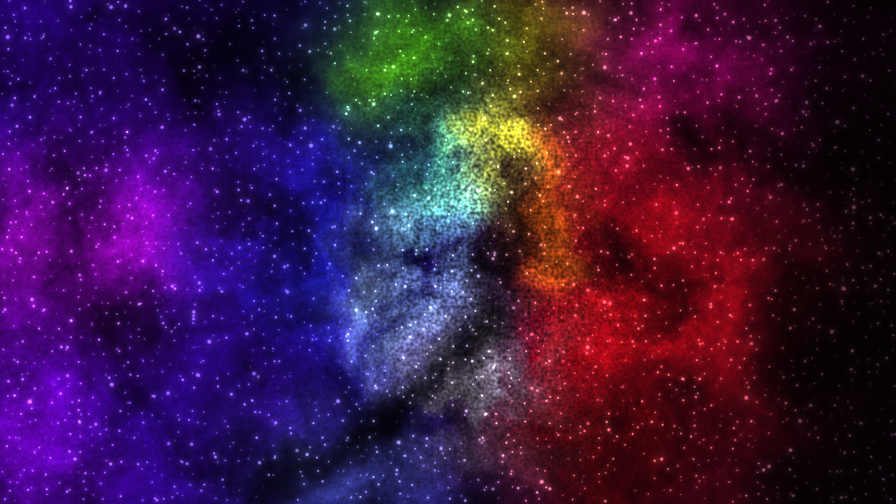
Write a WebGL 2 fragment shader that draws this background.

```glsl
#version 300 es
precision highp float;
// Rainbow nebula running from violet through blue, green and orange to red and black.
// Soft elliptical clouds are bent and torn by gradient noise, cut by dark lanes,
// then covered with fine dust and several grids of hashed stars.

uniform vec2 u_resolution;
out vec4 fragColor;

const float WARP = 0.11;        // bending of the cloud outlines
const float CONTRAST = 1.5;     // light and dark within the gas
const float DUST_SCALE = 150.0; // dust grains per canvas height
const float DUST_GAIN = 0.75;
const int STAR_LAYERS = 4;
const float STAR_CELLS = 11.0;  // cells per height in the coarsest layer
const float STAR_RADIUS = 0.0058;

const vec3 INDIGO = vec3(0.115, 0.01, 0.36);
const vec3 NAVY = vec3(0.025, 0.02, 0.20);
const vec3 MAROON = vec3(0.13, 0.01, 0.07);
const vec3 VOID = vec3(0.018, 0.004, 0.014);
const vec3 MAGENTA = vec3(0.47, 0.02, 0.56);
const vec3 VIOLET = vec3(0.32, 0.01, 0.57);
const vec3 BLUE = vec3(0.07, 0.06, 0.60);
const vec3 SLATE = vec3(0.15, 0.16, 0.42);
const vec3 ICE = vec3(0.44, 0.54, 0.83);
const vec3 TEAL = vec3(0.20, 0.54, 0.50);
const vec3 GREEN = vec3(0.18, 0.40, 0.06);
const vec3 OLIVE = vec3(0.38, 0.30, 0.06);
const vec3 YELLOW = vec3(0.72, 0.72, 0.20);
const vec3 ORANGE = vec3(0.90, 0.36, 0.10);
const vec3 RED = vec3(0.60, 0.03, 0.07);
const vec3 PLUM = vec3(0.33, 0.01, 0.23);
const vec3 ASH = vec3(0.40, 0.36, 0.43);

vec2 hash2(vec2 p) {
  vec3 q = fract(p.xyx * vec3(0.1031, 0.1030, 0.0973));
  q += dot(q, q.yzx + 33.33);
  return fract((q.xx + q.yz) * q.zy);
}

float corner(vec2 cell, vec2 offset) {
  float angle = 6.2832 * hash2(cell).x;
  return dot(vec2(cos(angle), sin(angle)), offset);
}

float gradientNoise(vec2 p) {
  vec2 i = floor(p), f = fract(p);
  vec2 u = f * f * f * (f * (f * 6.0 - 15.0) + 10.0);
  vec2 e = vec2(1, 0);
  return mix(mix(corner(i, f), corner(i + e, f - e), u.x),
             mix(corner(i + e.yx, f - e.yx), corner(i + 1.0, f - 1.0), u.x), u.y);
}

float fbm(vec2 p) {
  float sum = 0.0, gain = 0.6;
  for (int i = 0; i < 6; i++) {
    sum += gain * gradientNoise(p);
    p = mat2(1.6, 1.2, -1.2, 1.6) * p + 17.3;
    gain *= 0.55;
  }
  return sum;
}

float ellipse(vec2 p, vec2 center, vec2 radius) {
  vec2 q = (p - center) / radius;
  return exp(-dot(q, q));
}

// Lays one cloud over the colour; torn is the noise that frays it.
void cloud(inout vec3 col, vec2 p, vec2 center, vec2 radius, vec3 tint, float torn) {
  col = mix(col, tint, clamp(ellipse(p, center, radius) * (0.9 + torn), 0.0, 1.0));
}

// Distance to a straight segment, used for the dark lane.
float segment(vec2 p, vec2 a, vec2 b) {
  vec2 d = b - a;
  return length(p - a - d * clamp(dot(p - a, d) / dot(d, d), 0.0, 1.0));
}

vec3 nebula(vec2 uv) {
  vec2 p = uv + WARP * vec2(fbm(uv * 4.0 + 3.1), fbm(uv * 4.0 + 41.7));
  float n = fbm(p * 5.0 + 8.0);
  float soft = 0.7 * n, torn = 2.4 * fbm(p * 9.0 + 60.0);

  // Background from indigo to black
  vec3 col = mix(INDIGO, NAVY, smoothstep(0.25, 0.75, p.x));
  col = mix(col, MAROON, smoothstep(0.85, 1.15, p.x));
  col = mix(col, VOID, smoothstep(1.25, 1.65, p.x));

  // Broad clouds
  cloud(col, p, vec2(0.16, 0.50), vec2(0.36, 0.19), MAGENTA, soft);
  cloud(col, p, vec2(0.04, 0.13), vec2(0.20, 0.24), VIOLET, soft);
  cloud(col, p, vec2(0.60, 0.48), vec2(0.20, 0.20), BLUE, soft);
  cloud(col, p, vec2(0.42, 0.17), vec2(0.26, 0.18), INDIGO * 1.2, soft);
  cloud(col, p, vec2(0.72, 0.06), vec2(0.22, 0.14), SLATE, soft);
  cloud(col, p, vec2(1.33, 0.86), vec2(0.24, 0.24), PLUM, soft);
  cloud(col, p, vec2(1.27, 0.43), vec2(0.23, 0.28), RED, soft);
  cloud(col, p, vec2(1.18, 0.12), vec2(0.22, 0.17), RED * 0.5, soft);
  cloud(col, p, vec2(1.05, 0.92), vec2(0.13, 0.20), OLIVE, soft);
  cloud(col, p, vec2(0.84, 0.90), vec2(0.17, 0.17), GREEN, soft);

  // Bright frayed core
  cloud(col, p, vec2(0.87, 0.64), vec2(0.11, 0.14), TEAL, torn);
  cloud(col, p, vec2(0.80, 0.44), vec2(0.13, 0.13), ICE, torn);
  cloud(col, p, vec2(0.94, 0.24), vec2(0.13, 0.13), ASH, torn);
  cloud(col, p, vec2(0.99, 0.69), vec2(0.09, 0.10), YELLOW, torn);
  cloud(col, p, vec2(1.11, 0.56), vec2(0.06, 0.13), ORANGE, torn);

  // Dark lane and hollows
  float lane = segment(p, vec2(0.56, 0.05), vec2(0.97, 0.35));
  float shade = 0.75 * (1.0 - smoothstep(0.0, 0.075, lane));
  shade = max(shade, 0.65 * ellipse(p, vec2(1.01, 0.46), vec2(0.06, 0.10)));
  shade = max(shade, 0.75 * ellipse(p, vec2(0.44, 0.89), vec2(0.17, 0.13)));
  shade = max(shade, 0.65 * ellipse(p, vec2(0.24, 0.37), vec2(0.11, 0.08)));
  col *= (1.0 - shade) * clamp(1.0 + CONTRAST * n, 0.3, 1.7);

  // Grainy dust, strongest over the core
  float core = ellipse(p, vec2(0.96, 0.50), vec2(0.24, 0.42));
  float grain = gradientNoise(uv * DUST_SCALE) + 0.5 * gradientNoise(uv * DUST_SCALE * 0.43);
  return col * (1.0 + DUST_GAIN * grain * (0.25 + core));
}

vec3 stars(vec2 uv, vec3 gas) {
  vec3 light = vec3(0);
  vec3 hue = gas / (max(gas.r, max(gas.g, gas.b)) + 0.04);
  float pixel = 1.0 / u_resolution.y, cells = STAR_CELLS, radius = STAR_RADIUS;
  for (int i = 0; i < STAR_LAYERS; i++) {
    vec2 q = uv * cells + float(i) * 37.0;
    vec2 id = floor(q), place = 0.15 + 0.7 * hash2(id), kind = hash2(id + 91.0);
    float size = radius * (0.45 + 0.55 * kind.x) + 0.5 * pixel;
    float d = length(fract(q) - place) / cells;
    float glow = (1.0 - smoothstep(0.0, size, d)) + 0.12 * exp(-d * d / (size * size * 4.0));
    light += glow * step(0.45, kind.y) * (0.25 + 0.75 * kind.x) * mix(hue, vec3(0.9), 0.45);
    cells *= 1.55;
    radius *= 0.77;
  }
  return light * (1.0 - 0.5 * smoothstep(1.3, 1.7, uv.x));
}

void main() {
  vec2 uv = gl_FragCoord.xy / u_resolution.y;
  vec3 gas = nebula(uv);
  fragColor = vec4(clamp(gas + stars(uv, gas), 0.0, 1.0), 1.0);
}
```
